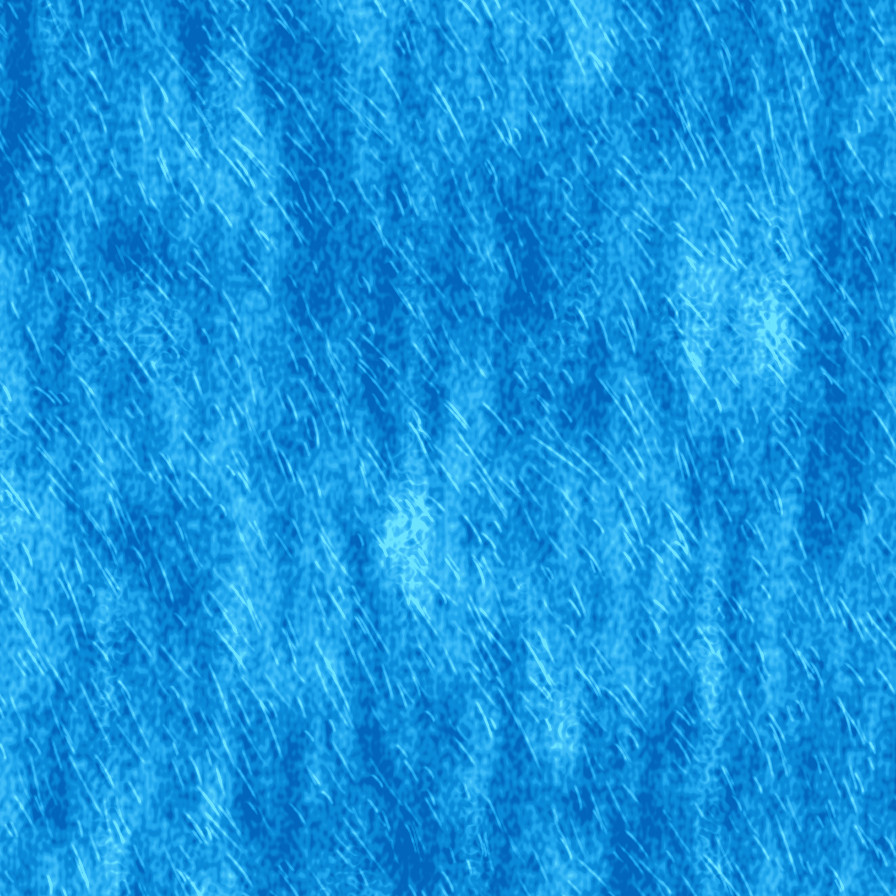
This texture is drawn by a three.js fragment shader. Its source:

```glsl
// Blue brushed fibres: tall soft blotches and fine grain from stretched gradient
// noise, crossed by layers of short pale slanting scratches with dark undersides.
// All parts add up to one tone, which a five-stop blue ramp turns into colour.
varying vec2 vUv;

const vec3 DEEP_BLUE  = vec3(0.01, 0.40, 0.74);
const vec3 MID_BLUE   = vec3(0.04, 0.545, 0.85);
const vec3 LIGHT_BLUE = vec3(0.12, 0.65, 0.93);
const vec3 PALE_BLUE  = vec3(0.23, 0.73, 0.97);
const vec3 GLINT_BLUE = vec3(0.42, 0.89, 1.00);

const float BASE_TONE       = 0.46;
const float BLOTCH_AMOUNT   = 0.46;
const float STREAK_AMOUNT   = 0.30;
const float GRAIN_AMOUNT    = 0.36;
const float PATCH_AMOUNT    = 0.30;
const float SCRATCH_AMOUNT  = 0.42;
const float SHADOW_AMOUNT   = 0.20;
const vec2  BLOTCH_FREQ     = vec2(12.0, 3.2);
const vec2  STREAK_FREQ     = vec2(38.0, 13.0);
const vec2  GRAIN_FREQ      = vec2(165.0, 105.0);
const vec2  PATCH_FREQ      = vec2(15.0, 4.5);
const float CURL_FREQ       = 85.0;
const float SCRATCH_CELLS   = 17.0;   // cells across in the coarsest layer
const float SCRATCH_WIDTH   = 0.0026;
const float SCRATCH_SLANT   = 1.03;   // radians below the horizontal
const float SCRATCH_DENSITY = 0.72;
const int   SCRATCH_LAYERS  = 3;

vec2 hash2(vec2 p) {
  vec3 q = fract(vec3(p.xyx) * vec3(0.1031, 0.1030, 0.0973));
  q += dot(q, q.yzx + 33.33);
  return fract((q.xx + q.yz) * q.zy);
}

float cornerSlope(vec2 cell, vec2 offset) {
  float angle = 6.2832 * hash2(cell).x;
  return dot(vec2(cos(angle), sin(angle)), offset);
}

float gradientNoise(vec2 p) {
  vec2 i = floor(p), f = fract(p);
  vec2 u = f * f * f * (f * (f * 6.0 - 15.0) + 10.0);
  vec2 e = vec2(1.0, 0.0);
  float low  = mix(cornerSlope(i, f), cornerSlope(i + e, f - e), u.x);
  float high = mix(cornerSlope(i + e.yx, f - e.yx), cornerSlope(i + e.xx, f - e.xx), u.x);
  return mix(low, high, u.y);
}

// One scratch per cell; x is its bright line, y the shade along its lower left.
vec2 scratchLayer(vec2 p, float cells, float seed) {
  vec2 home = floor(p * cells);
  vec2 result = vec2(0.0);
  for (int y = -1; y <= 1; y++) {
    for (int x = -1; x <= 1; x++) {
      vec2 cell = home + vec2(float(x), float(y));
      vec2 place = hash2(cell + seed);
      vec2 trait = hash2(cell + seed + 57.0);
      vec2 kind = hash2(cell + seed + 131.0);
      vec2 centre = (cell + place) / cells;
      float slant = SCRATCH_SLANT + 0.5 * gradientNoise(centre * 5.0) + 0.35 * (trait.x - 0.5);
      vec2 dir = vec2(cos(slant), -sin(slant));
      vec2 q = p - centre;
      float halfLength = mix(0.25, 0.85, trait.y * trait.y) / cells;
      float along = dot(q, dir) / halfLength;
      float across = dot(q, vec2(-dir.y, dir.x)) + (kind.x - 0.5) * 0.005 * along * along;
      float taper = 1.0 - smoothstep(0.6, 1.0, abs(along));
      float strength = step(kind.y, SCRATCH_DENSITY) * mix(0.45, 1.0, kind.x) * taper;
      float line = 1.0 - smoothstep(0.15, 1.0, abs(across) / SCRATCH_WIDTH);
      float shade = 1.0 - smoothstep(0.0, 2.2, abs(across / SCRATCH_WIDTH + 2.2));
      result = max(result, strength * vec2(line, shade));
    }
  }
  return result;
}

vec3 blueRamp(float tone) {
  vec3 c = mix(DEEP_BLUE, MID_BLUE, smoothstep(0.12, 0.42, tone));
  c = mix(c, LIGHT_BLUE, smoothstep(0.42, 0.60, tone));
  c = mix(c, PALE_BLUE, smoothstep(0.60, 0.78, tone));
  return mix(c, GLINT_BLUE, smoothstep(0.78, 1.05, tone));
}

void main() {
  vec2 p = vUv;
  vec2 wander = p + vec2(0.012 * gradientNoise(p * 9.0 + 3.7), 0.0);

  // Tall blotches and thinner vertical streaks
  float blotch = gradientNoise(wander * BLOTCH_FREQ + 11.3)
               + 0.5 * gradientNoise(wander * BLOTCH_FREQ * 2.1 + 41.9);
  float streak = gradientNoise(wander * STREAK_FREQ + 71.2);

  // Fibrous grain
  float grain = gradientNoise(p * GRAIN_FREQ + 5.1)
              + 0.6 * gradientNoise(p * GRAIN_FREQ * 0.53 + 23.4);

  // Pale worn patches filled with small curls
  float worn = smoothstep(0.08, 0.50, gradientNoise(wander * PATCH_FREQ + 97.6));
  float curl = 1.0 - smoothstep(0.0, 0.28, abs(gradientNoise(p * CURL_FREQ + 17.8)));

  // Scratches, finer with each layer
  vec2 scratch = vec2(0.0);
  for (int i = 0; i < SCRATCH_LAYERS; i++) {
    float layer = float(i);
    scratch = max(scratch, scratchLayer(p, SCRATCH_CELLS + 5.0 * layer, 211.0 * layer));
  }

  float tone = BASE_TONE + BLOTCH_AMOUNT * blotch + STREAK_AMOUNT * streak + GRAIN_AMOUNT * grain;
  tone += PATCH_AMOUNT * worn * (0.35 + 0.65 * curl);
  tone += SCRATCH_AMOUNT * scratch.x - SHADOW_AMOUNT * scratch.y * (1.0 - scratch.x);
  gl_FragColor = vec4(blueRamp(tone), 1.0);
}
```
